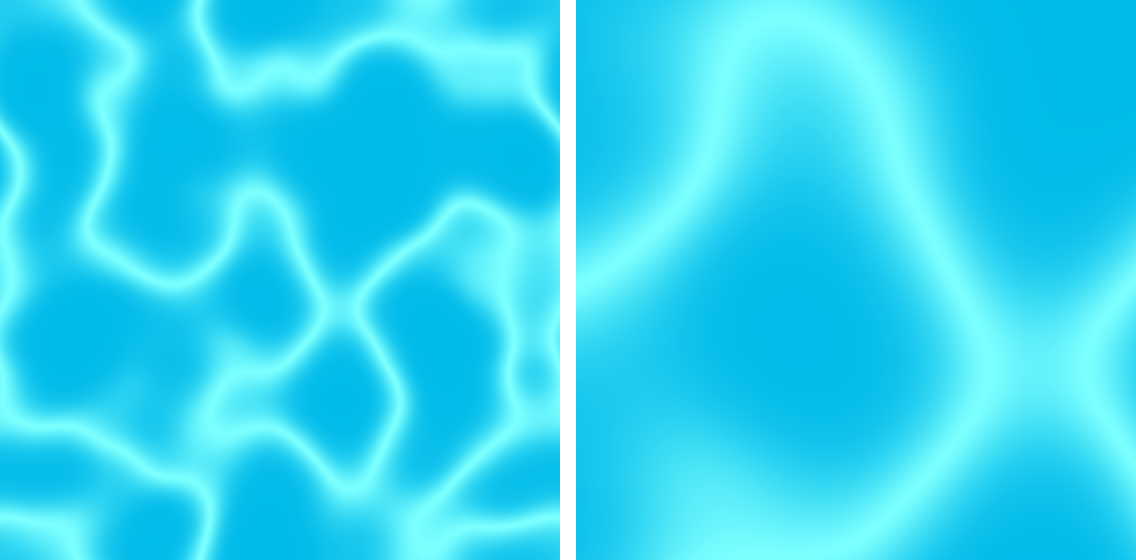
Left, the full canvas; right, a detail of the centre.
Reproduce this texture procedurally as a WebGL 1 fragment shader.

```glsl
precision highp float;

uniform vec2 u_resolution;

// Unit gradient of a lattice corner, hashed without sine
vec2 gradientAt(vec2 cell, float period, float seed) {
  vec3 h = fract(vec3(mod(cell, period), seed).xyx * vec3(0.1031, 0.1030, 0.0973) + seed * 0.137);
  h += dot(h, h.yzx + 33.33);
  return normalize(fract((h.xx + h.yz) * h.zy) - 0.5 + 1e-4);
}

// Gradient noise that wraps after a whole number of cells
float wrappedNoise(vec2 p, float period, float seed) {
  vec2 cell = floor(p);
  vec2 f = p - cell;
  vec2 fade = f * f * f * (f * (f * 6.0 - 15.0) + 10.0);
  vec2 right = vec2(1.0, 0.0);
  vec2 up = vec2(0.0, 1.0);
  float a = dot(gradientAt(cell, period, seed), f);
  float b = dot(gradientAt(cell + right, period, seed), f - right);
  float c = dot(gradientAt(cell + up, period, seed), f - up);
  float d = dot(gradientAt(cell + 1.0, period, seed), f - 1.0);
  return mix(mix(a, b, fade.x), mix(c, d, fade.x), fade.y);
}

void main() {
  vec2 uv = gl_FragCoord.xy / u_resolution;

  // Two octaves, shifted so that their lattices do not line up
  float height = wrappedNoise(uv * 3.0 + 0.37, 3.0, 5.0)
               + 0.45 * wrappedNoise(uv * 6.0 + 0.81, 6.0, 11.0);

  // Soft bright ridges along the zero level of the noise
  float light = exp(-1.9 * pow(abs(height) / 0.23, 1.5));

  vec3 deepWater = vec3(0.0, 0.73, 0.915);
  vec3 brightWater = vec3(0.485, 1.0, 1.0);
  gl_FragColor = vec4(mix(deepWater, brightWater, light), 1.0);
}
```
